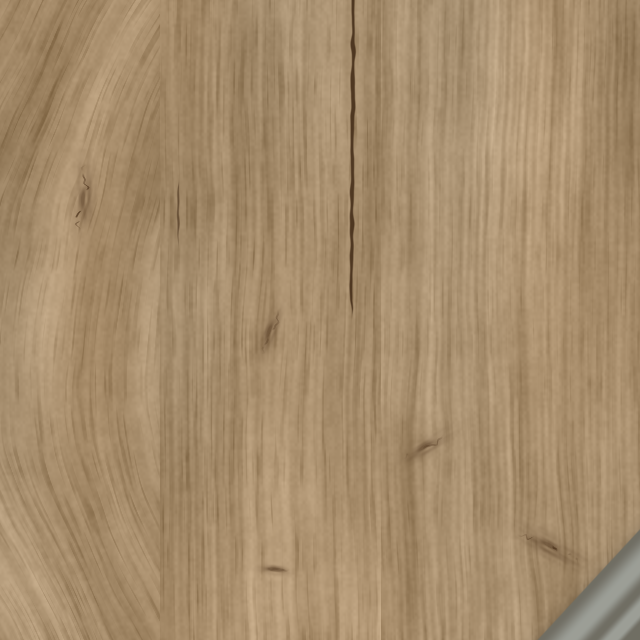
A WebGL 1 fragment shader for this texture:

```glsl
precision highp float;
// Pale oak planks with fine upright grain, knots, a long crack and a metal rail in the corner.
uniform vec2 u_resolution;

#define WOOD_MID vec3(0.646, 0.546, 0.416)
#define WOOD_DARK vec3(0.30, 0.20, 0.11)
#define METAL_DARK vec3(0.44, 0.43, 0.39)
#define METAL_LIGHT vec3(0.61, 0.62, 0.59)
#define GRAIN_LINES 150.0
#define RING_LINES 80.0
#define BROAD_CONTRAST 0.105
#define GRAIN_CONTRAST 0.075
#define PORE_CONTRAST 0.055
#define SOFTNESS 0.0015
#define KNOTS 4

float hash(vec2 p) {
  vec3 q = fract(p.xyx * vec3(0.1031, 0.1030, 0.0973));
  q += dot(q, q.yzx + 33.33);
  return fract((q.x + q.y) * q.z);
}

float noise(vec2 p) {
  vec2 i = floor(p), f = fract(p);
  f = f * f * (3.0 - 2.0 * f);
  return mix(mix(hash(i), hash(i + vec2(1, 0)), f.x),
             mix(hash(i + vec2(0, 1)), hash(i + vec2(1, 1)), f.x), f.y);
}

// Knots run along a falling curve, turning from upright to slanted.
vec2 knotCentre(float i) {
  return vec2(0.13 + 0.315 * i - 0.024 * i * i, 0.69 - 0.22 * i + 0.013 * i * i);
}

// x: soft streaky halo, y: thin broken dark core.
vec2 knot(vec2 d, float angle, float size) {
  float c = cos(angle), s = sin(angle);
  vec2 q = vec2(c * d.x + s * d.y, c * d.y - s * d.x);
  vec2 e = q / vec2(size, 0.3 * size);
  float streaks = noise(q * vec2(38.0, 210.0) + 40.0);
  float halo = exp(-1.7 * dot(e, e)) * (0.2 + 1.2 * streaks);
  float wander = noise(vec2(q.x * 60.0, size * 900.0)) - 0.5 + 0.5 * (noise(vec2(q.x * 170.0, 9.0)) - 0.5);
  float core = 1.0 - smoothstep(0.0004, 0.001 + SOFTNESS, abs(q.y + 0.3 * size * wander));
  float reach = 1.0 - smoothstep(0.4, 0.9, abs(q.x) / size);
  return vec2(halo, core * reach * smoothstep(0.3, 0.6, noise(vec2(q.x * 120.0, size * 700.0))));
}

// Upright crack that wanders and tapers at both ends.
float crack(vec2 p, float x, float low, float high, float width) {
  float centre = x + 0.016 * (noise(vec2(p.y * 5.0, x * 50.0)) - 0.5)
                   + 0.0022 * (noise(vec2(p.y * 60.0, 7.0)) - 0.5);
  float taper = smoothstep(low - 0.02, low + 0.05, p.y) * (1.0 - smoothstep(high - 0.05, high, p.y));
  float w = width * taper * (0.65 + 0.7 * noise(vec2(p.y * 40.0, 3.0)));
  float edge = 1.0 - smoothstep(w - SOFTNESS, w + SOFTNESS, abs(p.x - centre));
  return edge * smoothstep(0.0, 0.4, taper);
}

// Brightness of the wood from broad bands down to pores.
float woodTone(vec2 p) {
  float plank = step(0.25, p.x) + step(0.595, p.x);
  float figured = 1.0 - step(0.5, plank);
  float regular = step(1.5, plank);
  float x = p.x;
  for (int k = 0; k < KNOTS; k++) {
    vec2 d = (p - knotCentre(float(k))) * vec2(26.0, 13.0);
    x -= 0.016 * d.x * exp(-dot(d, d));
  }
  x -= mix(0.02, 0.55, figured) * (p.y - 0.45) * (p.y - 0.45);
  x += mix(0.01, 0.06, figured) * (noise(p * vec2(5.0, 3.2) + plank * 9.0) - 0.5);
  x += mix(0.003, 0.006, figured) * (noise(p * vec2(18.0, 13.0)) - 0.5);
  x += plank * 3.7 + 1.0;

  float broad = noise(vec2(x * 11.0, p.y * 1.3)) - 0.5;
  float medium = noise(vec2(x * 42.0, p.y * 2.2 + 20.0)) - 0.5;
  float fine = noise(vec2(x * GRAIN_LINES, p.y * 4.5)) - 0.5;
  float ringPhase = x * RING_LINES + 1.3 * noise(vec2(x * 14.0, p.y * 2.0 + 5.0));
  float rings = sin(6.2832 * ringPhase) * (0.4 + noise(p * vec2(9.0, 4.0)));
  float pores = smoothstep(0.5, 0.95, noise(vec2(x * 290.0, p.y * 15.0 + 11.0)));
  float breaks = noise(vec2(x * 120.0, p.y * 45.0 + 3.0));
  float mottle = noise(p * vec2(110.0, 80.0)) + noise(p * vec2(240.0, 200.0)) - 1.0;
  float cloud = noise(p * vec2(6.0, 4.0) + 30.0) + 0.6 * noise(p * vec2(17.0, 13.0)) - 0.8;

  float tone = BROAD_CONTRAST * broad + 0.08 * medium + 0.05 * cloud;
  tone += GRAIN_CONTRAST * fine * mix(1.0, 0.6, figured);
  tone += 0.016 * rings * mix(mix(0.7, 1.0, regular), 0.25, figured);
  tone -= PORE_CONTRAST * (pores * (0.4 + 1.2 * breaks) - 0.18) * mix(1.0, 0.7, regular);
  tone += 0.026 * mottle;
  tone -= 0.018 * exp(-abs(p.x - 0.25) * 110.0);
  return tone - 0.025 * smoothstep(0.85, 1.0, p.x);
}

void main() {
  vec2 p = gl_FragCoord.xy / u_resolution;

  // Wood with a slight drift between pinkish and yellowish.
  vec3 color = WOOD_MID + woodTone(p);
  color += vec3(0.008, -0.001, -0.008) * (2.0 * noise(p * vec2(7.0, 2.0) + 60.0) - 1.0);

  // Knots, the last one small and flat.
  vec2 marks = knot(p - vec2(0.43, 0.11), -0.1, 0.026) * vec2(1.3, 0.4);
  for (int k = 0; k < KNOTS; k++) {
    float i = float(k);
    float size = 0.064 - 0.026 * i + 0.0085 * i * i;
    vec2 mark = knot(p - knotCentre(i), 1.5 - 0.1 * i - 0.19 * i * i, size);
    marks += mark * vec2(1.0, 0.45 + 0.55 * step(1.5, abs(i - 1.5) + 0.001));
  }
  color = mix(color, WOOD_DARK, clamp(0.5 * marks.x, 0.0, 0.55));
  color = mix(color, WOOD_DARK, clamp(0.75 * marks.y, 0.0, 0.8));

  // One long crack and one short split.
  float split = max(crack(p, 0.547, 0.51, 1.2, 0.0028), 0.7 * crack(p, 0.275, 0.62, 0.73, 0.0017));
  color = mix(color, WOOD_DARK * 0.9, 0.9 * split);

  // Metal rail across the lower right corner, with its shadow.
  float across = dot(p - vec2(0.84, 0.0), vec2(0.734, -0.679));
  color *= 1.0 - 0.12 * exp(-max(-across, 0.0) * 110.0);
  float shine = smoothstep(0.004, 0.034, across) - smoothstep(0.042, 0.062, across);
  shine += smoothstep(0.066, 0.08, across) - smoothstep(0.09, 0.1, across);
  vec3 metal = mix(METAL_DARK, METAL_LIGHT, shine);
  color = mix(color, metal, smoothstep(-SOFTNESS, SOFTNESS, across));

  gl_FragColor = vec4(color, 1.0);
}
```
